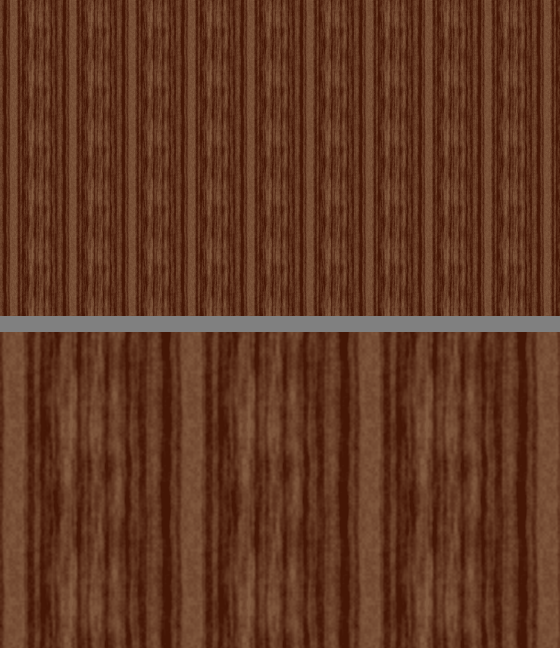
Top: the whole. Bottom: its middle third, enlarged.
Write a Shadertoy shader that draws this texture.

```glsl
#define TILE_SIZE vec2(0.1877, 0.1877)
#define TILE_ORIGIN vec2(0.0424, 0.0)
#define DARK_WOOD vec3(0.265, 0.085, 0.02)
#define LIGHT_WOOD vec3(0.51, 0.355, 0.25)
#define BASE_TONE 0.48
#define STREAK_AMOUNT 0.75
#define COLUMN_AMOUNT 0.30
#define GRAIN_AMOUNT 0.34
#define WOBBLE 0.010
#define EDGE_SOFTNESS 0.010
#define BAND_COUNT 15

// Each band: centre, half width, tone change, in tile widths
const vec3 BANDS[BAND_COUNT] = vec3[](
    vec3(0.000, 0.058,  0.34), vec3(0.098, 0.020, -0.42),
    vec3(0.180, 0.032, -0.34), vec3(0.237, 0.009, -0.24),
    vec3(0.295, 0.034,  0.26), vec3(0.375, 0.024, -0.22),
    vec3(0.422, 0.009, -0.18), vec3(0.465, 0.028,  0.18),
    vec3(0.520, 0.009, -0.20), vec3(0.560, 0.028,  0.14),
    vec3(0.640, 0.016, -0.30), vec3(0.722, 0.024, -0.40),
    vec3(0.790, 0.020,  0.14), vec3(0.855, 0.026, -0.42),
    vec3(0.925, 0.010, -0.28));

float hash(vec2 p) {
    vec3 q = fract(p.xyx * vec3(0.1031, 0.1030, 0.0973));
    q += dot(q, q.yzx + 33.33);
    return fract((q.x + q.y) * q.z);
}

// Value noise that wraps at the tile edges
float tileNoise(vec2 tile, vec2 cells) {
    vec2 p = tile * cells;
    vec2 cell = floor(p);
    vec2 f = fract(p);
    f = f * f * (3.0 - 2.0 * f);
    vec2 a = mod(cell, cells) + cells * 3.0;
    vec2 b = mod(cell + 1.0, cells) + cells * 3.0;
    return mix(mix(hash(a), hash(vec2(b.x, a.y)), f.x),
               mix(hash(vec2(a.x, b.y)), hash(b), f.x), f.y);
}

// Sum of the fixed light and dark bands
float bandTone(float x) {
    float tone = 0.0;
    for (int i = 0; i < BAND_COUNT; i++) {
        float d = abs(fract(x - BANDS[i].x + 0.5) - 0.5) - BANDS[i].y;
        tone += BANDS[i].z * (1.0 - smoothstep(-EDGE_SOFTNESS, EDGE_SOFTNESS, d));
    }
    return tone;
}

// Long fibres broken into shorter ones
float streaks(vec2 tile) {
    return 0.25 * tileNoise(tile, vec2(17.0, 3.0))
         + 0.40 * tileNoise(tile, vec2(37.0, 5.0))
         + 0.35 * tileNoise(tile, vec2(52.0, 11.0)) - 0.5;
}

void mainImage(out vec4 fragColor, in vec2 fragCoord) {
    vec2 uv = fragCoord / iResolution.y;
    vec2 tile = fract((uv - TILE_ORIGIN) / TILE_SIZE);

    // Bands fray slightly along their length
    float sway = tileNoise(tile, vec2(9.0, 4.0)) - 0.5
               + 0.8 * (tileNoise(tile, vec2(24.0, 16.0)) - 0.5);
    float tone = BASE_TONE + bandTone(tile.x + WOBBLE * sway);

    // Unbroken fine lines, then mottled fibres strongest mid tile
    float mottled = smoothstep(0.10, 0.22, tile.x)
                  * (1.0 - smoothstep(0.60, 0.75, tile.x));
    float plain = 1.0 - smoothstep(0.03, 0.08, min(tile.x, 1.0 - tile.x));
    tone += COLUMN_AMOUNT * (1.0 - plain) * (tileNoise(tile, vec2(44.0, 1.0)) - 0.5);
    tone += STREAK_AMOUNT * mix(0.5, 1.4, mottled) * (1.0 - 0.5 * plain) * streaks(tile);

    // Fine pores
    float grain = 0.6 * tileNoise(tile, vec2(54.0, 40.0))
                + 0.4 * tileNoise(tile, vec2(80.0, 80.0)) - 0.5;
    tone += GRAIN_AMOUNT * grain;

    vec3 wood = mix(DARK_WOOD, LIGHT_WOOD, clamp(tone, 0.0, 1.0));
    fragColor = vec4(wood, 1.0);
}
```
